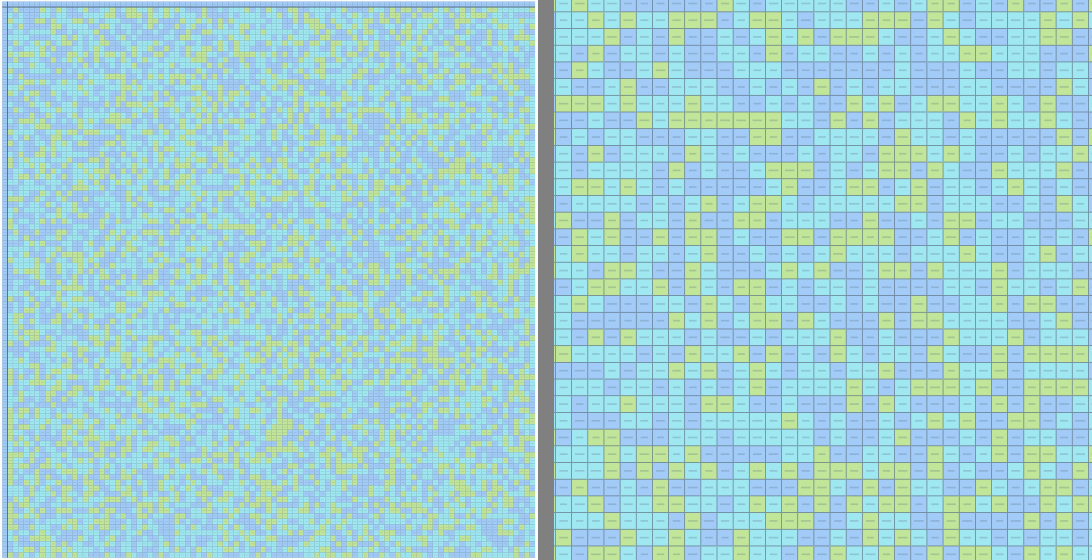
Left, the full canvas; right, a detail of the centre.
A Shadertoy shader for this pattern:

```glsl
const vec2 GRID = vec2(99.0, 100.0);
const vec2 TABLE_MIN = vec2(0.0041, 0.0026);
const vec2 TABLE_MAX = vec2(0.9946, 0.9961);

const vec3 PAPER = vec3(0.985, 0.99, 0.99);
const vec3 BLUE = vec3(0.635, 0.80, 0.97);
const vec3 CYAN = vec3(0.625, 0.91, 0.945);
const vec3 GREEN = vec3(0.76, 0.90, 0.60);
const vec3 RULE = vec3(0.36, 0.43, 0.50);
const vec3 HEADER_RULE = vec3(0.25, 0.33, 0.42);

float hash(vec2 p) {
    vec3 q = fract(vec3(p.xyx) * 0.1031);
    q += dot(q, q.yzx + 33.33);
    return fract((q.x + q.y) * q.z);
}

// Pixel coverage of a centred stroke, also when thinner than a pixel
vec2 strokeCoverage(vec2 dist, vec2 halfWidth, vec2 pixel) {
    vec2 low = max(dist - 0.5 * pixel, -halfWidth);
    vec2 high = min(dist + 0.5 * pixel, halfWidth);
    return clamp((high - low) / pixel, 0.0, 1.0);
}

// Headers are blue; the body mixes three colours with mild row and column bias
vec3 cellColor(vec2 cell) {
    cell = clamp(cell, vec2(0.0), GRID - 1.0);
    if (min(cell.x, cell.y) < 0.5) return BLUE;
    float rowBias = hash(vec2(cell.y, 211.0)) - 0.5;
    float columnBias = hash(vec2(cell.x, 307.0)) - 0.5;
    float pick = hash(cell + 17.0);
    float greenShare = 0.25 + 0.12 * rowBias;
    float blueShare = (1.0 - greenShare) * (0.5 + 0.18 * columnBias);
    if (pick < greenShare) return GREEN;
    return pick < greenShare + blueShare ? BLUE : CYAN;
}

// Blend the four cells around the nearest grid crossing
vec3 smoothCells(vec2 p, vec2 pixel) {
    vec2 corner = floor(p + 0.5);
    vec2 blend = clamp((p - corner) / pixel + 0.5, 0.0, 1.0);
    vec3 upper = mix(cellColor(corner - 1.0),
                     cellColor(corner - vec2(0.0, 1.0)), blend.x);
    vec3 lower = mix(cellColor(corner - vec2(1.0, 0.0)),
                     cellColor(corner), blend.x);
    return mix(upper, lower, blend.y);
}

// Faint dash in the middle of a cell
float dashMark(vec2 p, vec2 pixel) {
    float halfLength = mix(0.22, 0.32, hash(floor(p) + 59.0));
    vec2 cover = strokeCoverage(fract(p) - 0.5, vec2(halfLength, 0.05), pixel);
    return cover.x * cover.y;
}

void mainImage(out vec4 fragColor, in vec2 fragCoord) {
    vec2 uv = fragCoord / iResolution.xy;
    uv.y = 1.0 - uv.y;
    vec2 scale = GRID / (TABLE_MAX - TABLE_MIN);
    vec2 p = (uv - TABLE_MIN) * scale;
    vec2 pixel = scale / iResolution.xy;

    vec3 color = smoothCells(p, pixel);
    color = mix(color, RULE, 0.28 * dashMark(p, pixel));

    // Thin grid rules
    vec2 rules = strokeCoverage(p - floor(p + 0.5), vec2(0.022), pixel);
    color = mix(color, RULE, 0.9 * max(rules.x, rules.y));

    // Darker rules below the header row and beside the header column
    vec2 headerRules = strokeCoverage(p - 1.0, vec2(0.065), pixel);
    color = mix(color, HEADER_RULE, max(headerRules.x, headerRules.y));

    // Paper margin
    vec2 inside = strokeCoverage(p - 0.5 * GRID, 0.5 * GRID, pixel);
    color = mix(PAPER, color, inside.x * inside.y);
    fragColor = vec4(color, 1.0);
}
```
